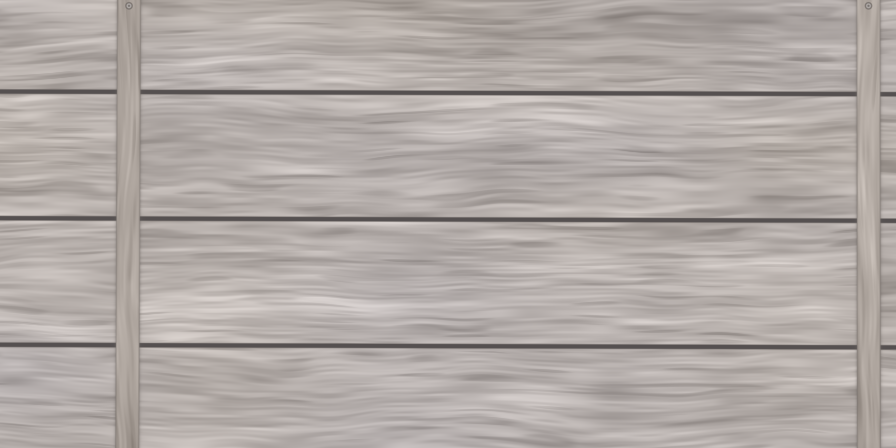
Give the GLSL for this texture, as a Shadertoy shader.

```glsl
// Weathered grey timber cladding: wide horizontal boards split by dark grooves,
// crossed by two narrow upright battens with a screw near the top of each.
// Grain is stretched value noise, bent by slower noise and reseeded per board.

// Lengths are fractions of the canvas height.
const float BOARD_PITCH   = 0.2826;
const float GROOVE_BASE   = 0.2305;
const float GROOVE_SLOPE  = 0.0030;
const float GROOVE_HALF   = 0.0046;
const float BATTEN_PITCH  = 1.6530;
const float BATTEN_BASE   = 0.2860;
const float BATTEN_HALF   = 0.0260;
const float BATTEN_LEAN   = 0.0040;
const float SCREW_HEIGHT  = 0.9870;
const float SCREW_RADIUS  = 0.0085;
const float GRAIN_CONTRAST = 1.0;

const vec3 BOARD_COOL  = vec3(0.705, 0.680, 0.677);
const vec3 BOARD_WARM  = vec3(0.705, 0.673, 0.646);
const vec3 BATTEN_WOOD = vec3(0.680, 0.645, 0.617);
const vec3 GROOVE_DARK = vec3(0.335, 0.315, 0.315);
const vec3 SHADOW      = vec3(0.430, 0.405, 0.390);
const vec3 SCREW_METAL = vec3(0.670, 0.650, 0.640);

float hash(vec2 p) {
    vec3 q = fract(vec3(p.xyx) * 0.1031);
    q += dot(q, q.yzx + 33.33);
    return fract((q.x + q.y) * q.z);
}

float noise(vec2 p) {
    vec2 cell = floor(p);
    vec2 f = fract(p);
    f = f * f * (3.0 - 2.0 * f);
    return mix(mix(hash(cell), hash(cell + vec2(1, 0)), f.x),
               mix(hash(cell + vec2(0, 1)), hash(cell + vec2(1, 1)), f.x), f.y);
}

// Brightness offset of wood whose fibres run along x.
float grain(vec2 p, float seed) {
    vec2 shift = vec2(seed * 17.3, seed * 9.7);
    p.y += 0.040 * (noise(p * vec2(2.6, 8.0) + shift) - 0.5);
    p.y += 0.010 * (noise(p * vec2(9.0, 20.0) + shift) - 0.5);

    float sum = 0.075 * (noise(p * vec2(1.7, 11.0) + shift) - 0.5);
    vec2 scale = vec2(3.5, 42.0);
    float amplitude = 0.085;
    for (int i = 0; i < 3; i++) {
        sum += amplitude * (noise(p * scale + shift) - 0.5);
        scale *= vec2(1.9, 2.05);
        shift += 31.7;
        amplitude *= 1.08;
    }
    // Pale worn streaks and thin dark pores
    sum += 0.050 * smoothstep(0.62, 0.92, noise(p * vec2(3.0, 30.0) + shift));
    sum -= 0.065 * smoothstep(0.66, 0.90, noise(p * vec2(7.0, 105.0) + shift + 5.0));
    return sum * GRAIN_CONTRAST;
}

// Antialiased coverage of a signed distance.
float cover(float d, float px) {
    return 1.0 - smoothstep(-0.75 * px, 0.75 * px, d);
}

void mainImage(out vec4 fragColor, in vec2 fragCoord) {
    vec2 p = fragCoord / iResolution.y;
    float px = 1.0 / iResolution.y;

    // Boards
    float row = (p.y - GROOVE_BASE + GROOVE_SLOPE * p.x) / BOARD_PITCH;
    float boardId = floor(row);
    float grooveY = (row - round(row)) * BOARD_PITCH;

    // Battens, each with its own slight lean
    float battenId = round((p.x - BATTEN_BASE) / BATTEN_PITCH);
    float lean = BATTEN_LEAN * (1.0 - 1.2 * battenId) * (p.y - 0.5);
    float battenX = p.x - BATTEN_BASE - battenId * BATTEN_PITCH - lean;
    float battenD = abs(battenX) - BATTEN_HALF;

    // Board surface with slow warm and cool patches
    float bay = floor((p.x - BATTEN_BASE) / BATTEN_PITCH);
    float seed = boardId + 7.0 * bay + 12.0;
    float warmth = noise(p * vec2(2.2, 6.0) + 4.0) * 0.75 + 0.35 * p.y - 0.1;
    vec3 color = mix(BOARD_COOL, BOARD_WARM, clamp(warmth, 0.0, 1.0));
    color += grain(p, seed) + 0.02 * (hash(vec2(seed, 3.0)) - 0.5);

    // Groove with a pale lower lip and a soft edge
    color += 0.035 * exp(-pow((grooveY + 0.010) / 0.005, 2.0));
    color = mix(color, SHADOW, 0.45 * cover(abs(grooveY) - GROOVE_HALF - 0.0015, px));
    color = mix(color, GROOVE_DARK, cover(abs(grooveY) - GROOVE_HALF, px));

    // Contact shadow beside the batten
    color = mix(color, SHADOW, 0.60 * exp(-max(battenD, 0.0) / 0.0025));

    // Batten: upright grain with rounded, darker edges
    vec3 batten = BATTEN_WOOD + 0.8 * grain(vec2(p.y, battenX), battenId + 40.0);
    batten += 0.025 * smoothstep(0.0, 0.012, -battenD) - 0.01;
    batten = mix(batten, SHADOW, 0.35 * smoothstep(-0.004, 0.0, battenD));

    // Screw: dark rim, metal head and recessed centre
    float screwD = length(vec2(battenX, p.y - SCREW_HEIGHT)) - SCREW_RADIUS;
    batten = mix(batten, SHADOW, 0.75 * cover(screwD, px));
    batten = mix(batten, SCREW_METAL, cover(screwD + 0.003, px));
    batten = mix(batten, SHADOW, 0.8 * cover(screwD + 0.0062, px));

    color = mix(color, batten, cover(battenD, px));
    fragColor = vec4(clamp(color, 0.0, 1.0), 1.0);
}
```
